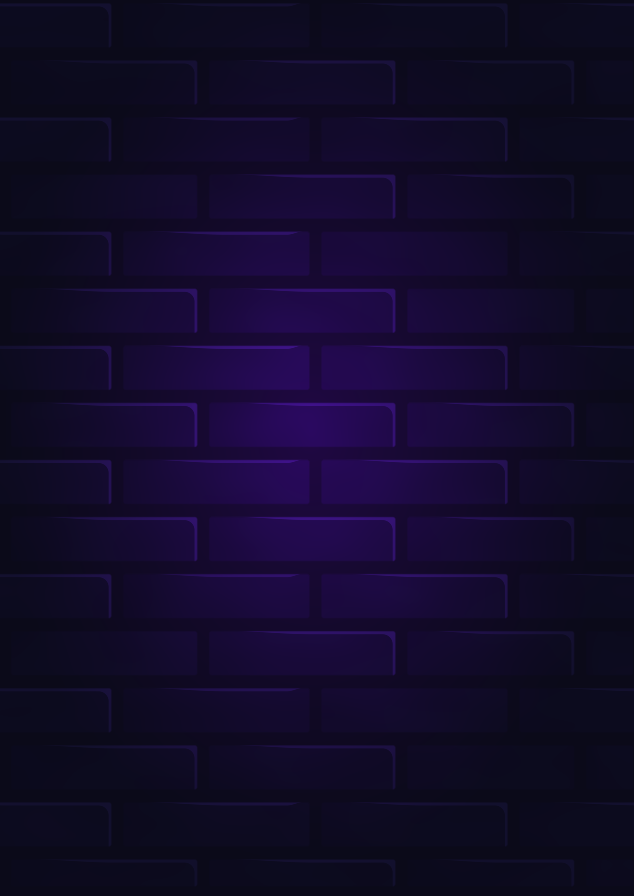
This texture is drawn by a Shadertoy shader. Its source:

```glsl
// A dark violet brick wall lit by one soft elliptical glow at its middle.
// Rows alternate between two bonds of joints; each brick is a rounded box whose
// top and right edges may catch a tapering highlight. Everything wraps.

const vec2  SIZE = vec2(1.0, 1.4144);        // canvas in units of its width
const float ROWS = 16.0;                     // even, so the bond wraps
const float ROW_PITCH = 0.0637;              // in heights; the last row is cut
const float ROW_SHIFT = 0.0035;              // first row starts above the top
const float PITCH = 0.3125;                  // usual brick length
const vec2  BOND_START = vec2(0.185, 0.008); // first joint of each bond
const float SPLIT = 0.907;                   // extra joint of the second bond
const vec2  HALF_JOINT = vec2(0.0095, 0.0104);
const float BRICK_RADIUS = 0.004;
const float EDGE_WIDTH = 0.0055;             // highlight thickness
const float EDGE_RADIUS = 0.015;             // inner corner of the highlight
const float PLAIN_CYCLE = 8.0;               // one brick in so many is plain
const vec2  GLOW_CENTER = vec2(0.49, 0.52);
const float GLOW_FALLOFF = 1.35;
const vec2  NOISE_CELLS = vec2(8.0, 22.0);
const float NOISE_AMOUNT = 0.08;

const vec3 BRICK_DARK  = vec3(0.047, 0.042, 0.118);
const vec3 BRICK_LIT   = vec3(0.172, 0.036, 0.390);
const vec3 MORTAR_DARK = vec3(0.042, 0.038, 0.098);
const vec3 MORTAR_LIT  = vec3(0.125, 0.032, 0.265);
const vec3 EDGE_DARK   = vec3(0.075, 0.065, 0.185);
const vec3 EDGE_LIT    = vec3(0.285, 0.080, 0.620);

float hash(vec2 p) {
    vec3 q = fract(p.xyx * vec3(0.1031, 0.1030, 0.0973));
    q += dot(q, q.yzx + 33.33);
    return fract((q.x + q.y) * q.z);
}

// Slope at a lattice point, wrapped to the period
float slope(vec2 cell, vec2 offset, vec2 period) {
    float a = 6.2832 * hash(mod(cell, period) + 17.0);
    return dot(vec2(cos(a), sin(a)), offset);
}

float gradientNoise(vec2 p, vec2 period) {
    vec2 i = floor(p), f = fract(p), e = vec2(1.0, 0.0);
    vec2 u = f * f * f * (f * (f * 6.0 - 15.0) + 10.0);
    return mix(mix(slope(i, f, period), slope(i + e, f - e, period), u.x),
               mix(slope(i + e.yx, f - e.yx, period),
                   slope(i + e.xx, f - e.xx, period), u.x), u.y);
}

// Signed distance to the quadrant below and left of a rounded corner
float cornerDistance(vec2 p, vec2 corner, float radius) {
    vec2 q = p - corner + radius;
    return min(max(q.x, q.y), 0.0) + length(max(q, 0.0)) - radius;
}

void mainImage(out vec4 fragColor, in vec2 fragCoord) {
    vec2 uv = fragCoord / iResolution.xy;
    float aa = SIZE.x / iResolution.x;

    // Row, counted from the top; the last one takes the remaining height
    float y = fract(1.0 - uv.y + ROW_SHIFT);
    float row = min(floor(y / ROW_PITCH), ROWS - 1.0);
    float top = row * ROW_PITCH;
    float bottom = row < ROWS - 1.5 ? top + ROW_PITCH : 1.0;
    bool secondBond = mod(row, 2.0) > 0.5;

    // Brick within the row; the last ones take up the remaining length
    float x = fract(uv.x - (secondBond ? BOND_START.y : BOND_START.x));
    float column = min(floor(x / PITCH), 2.0);
    float left = column * PITCH;
    float right = column < 1.5 ? left + PITCH : 1.0;
    if (secondBond && column > 1.5) {
        if (x > SPLIT) { column = 3.0; left = SPLIT; }
        else right = SPLIT;
    }

    // Brick shape around its own centre
    vec2 p = vec2(x - 0.5 * (left + right), 0.5 * (top + bottom) - y) * SIZE;
    vec2 extent = 0.5 * vec2(right - left, bottom - top) * SIZE - HALF_JOINT;
    float brick = 1.0 - smoothstep(-aa, aa, cornerDistance(abs(p), extent, BRICK_RADIUS));

    // Highlight: the brick minus a copy moved down and to the left
    float along = 0.5 + 0.5 * p.x / extent.x;
    bool topOnly = !secondBond && column < 0.5;
    float taper = smoothstep(0.08, 0.55, along);
    if (topOnly) taper *= 1.0 - smoothstep(0.88, 0.97, along);
    vec2 inset = EDGE_WIDTH * vec2(topOnly ? 0.0 : 0.9, taper);
    float inner = cornerDistance(p, extent - inset, topOnly ? BRICK_RADIUS : EDGE_RADIUS);
    float edge = smoothstep(0.0, aa, inner) * brick;

    // Some bricks stay plain, the others differ in strength
    float variation = hash(vec2(column * 7.0 + 3.0, row + 11.0));
    float turn = mod(5.0 * row + 3.0 * column + 1.0, PLAIN_CYCLE);
    edge *= column > 2.5 ? 0.0 : step(0.5, turn);
    edge *= mix(0.75, 1.0, variation);

    // Glow, gone before it reaches the borders
    vec2 toGlow = fract(uv - GLOW_CENTER + 0.5) - 0.5;
    float glow = pow(max(1.0 - 2.0 * length(toGlow), 0.0), GLOW_FALLOFF);

    // Colour with faint blotches and a softer left end
    float blotch = 1.0 + NOISE_AMOUNT * gradientNoise(uv * NOISE_CELLS, NOISE_CELLS);
    float shade = blotch * mix(0.94, 1.0, smoothstep(0.0, 0.4, along));
    shade *= mix(0.97, 1.03, variation);
    vec3 color = mix(MORTAR_DARK, MORTAR_LIT, glow);
    color = mix(color, mix(BRICK_DARK, BRICK_LIT, glow) * shade, brick);
    color = mix(color, mix(EDGE_DARK, EDGE_LIT, pow(glow, 0.8)), edge);
    fragColor = vec4(color, 1.0);
}
```
